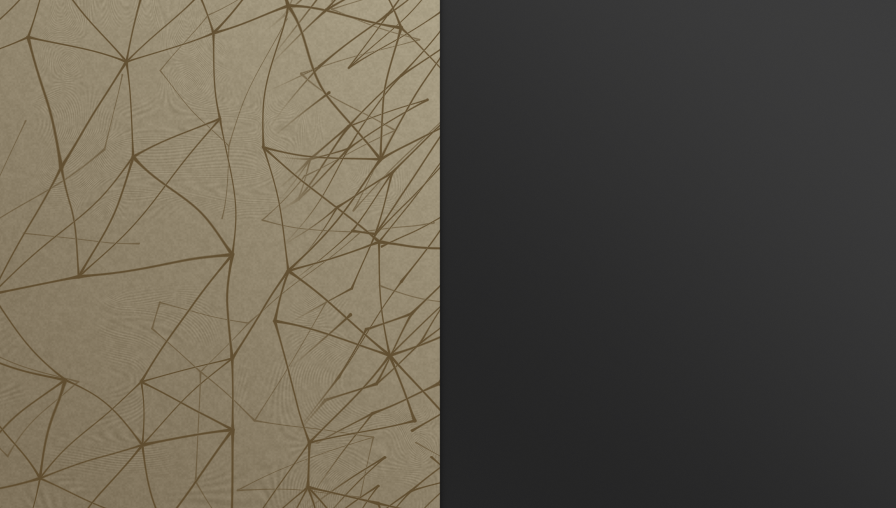
A Shadertoy shader for this background:

```glsl
const float PANEL_EDGE = 0.491;
const vec3 TAN_SHADE = vec3(0.495, 0.445, 0.355);
const vec3 TAN_LIGHT = vec3(0.665, 0.625, 0.525);
const vec3 VEIN_BROWN = vec3(0.35, 0.275, 0.155);
const vec3 CHARCOAL = vec3(0.145, 0.145, 0.146);
const vec3 SLATE = vec3(0.235, 0.235, 0.236);

float hash(vec2 p) {
    vec3 q = fract(vec3(p.xyx) * 0.1031);
    q += dot(q, q.yzx + 33.33);
    return fract((q.x + q.y) * q.z);
}

vec2 hash2(vec2 p) {
    return vec2(hash(p), hash(p + 57.3));
}

float noise(vec2 p) {
    vec2 i = floor(p), f = fract(p);
    f = f * f * (3.0 - 2.0 * f);
    return mix(mix(hash(i), hash(i + vec2(1, 0)), f.x),
               mix(hash(i + vec2(0, 1)), hash(i + vec2(1, 1)), f.x), f.y);
}

// Segment that swells towards both of its ends
float vein(vec2 p, vec2 a, vec2 b, float width, float blur) {
    vec2 ab = b - a;
    float t = clamp(dot(p - a, ab) / dot(ab, ab), 0.0, 1.0);
    float toEnd = min(t, 1.0 - t) * length(ab);
    float halfWidth = width * (0.75 + 0.9 * exp(-toEnd * 70.0));
    return 1.0 - smoothstep(halfWidth - blur, halfWidth + blur, length(p - a - ab * t));
}

vec2 node(vec2 cell, mat2 basis, float seed) {
    return basis * (cell + 0.1 + 0.8 * hash2(cell + seed));
}

// Jittered lattice whose nodes are joined at random to their neighbours
float veinNetwork(vec2 p, mat2 basis, float seed, vec4 chances, float width, float blur) {
    vec2 home = floor(inverse(basis) * p);
    float ink = 0.0;
    for (int y = -2; y <= 1; y++)
    for (int x = -2; x <= 2; x++) {
        vec2 cell = home + vec2(x, y);
        vec2 a = node(cell, basis, seed);
        for (int k = 0; k < 4; k++) {
            vec2 stepTo = k == 0 ? vec2(1, 0) : vec2(k - 2, 1);
            float pick = hash(cell + seed + float(k) * 19.7);
            if (pick < chances[k]) {
                vec2 b = node(cell + stepTo, basis, seed);
                float w = width * mix(0.65, 1.1, hash(cell + float(k) * 7.1));
                ink = max(ink, vein(p, a, b, w, blur));
            }
        }
    }
    return ink;
}

// Raised strokes in patches, each patch with its own direction
float embossHeight(vec2 p) {
    float angle = 6.0 * noise(p * 4.0 + 8.0);
    vec2 along = vec2(cos(angle), sin(angle));
    float across = dot(p, vec2(-along.y, along.x));
    float strokes = sin(across * 260.0 + 5.0 * noise(p * 9.0));
    float patches = smoothstep(0.5, 0.75, noise(p * 8.0 + 31.0));
    return strokes * patches + 0.8 * noise(p * 65.0);
}

vec3 leatherPanel(vec2 p, float edge, float blur) {
    float light = clamp(0.42 * p.x / edge + 0.58 * p.y, 0.0, 1.0);
    vec3 color = mix(TAN_SHADE, TAN_LIGHT, pow(light, 1.35));

    // Relief and grain
    vec2 lightStep = vec2(0.0025, 0.0035);
    float relief = embossHeight(p + lightStep) - embossHeight(p - lightStep);
    color -= 0.012 * relief;
    color += 0.035 * (noise(p * 290.0) - 0.5) + 0.02 * (noise(p * 110.0) - 0.5);

    // Broad veins over the sheet, slanting fine ones near the seam
    vec2 bend = vec2(noise(p * 5.0), noise(p * 5.0 + 40.0)) - 0.5;
    vec2 q = p + 0.045 * bend;
    float broad = veinNetwork(q, mat2(0.175, 0.015, -0.01, 0.19), 3.0,
                              vec4(0.7, 0.4, 0.75, 0.5), 0.0023, blur);
    float twigs = veinNetwork(q, mat2(0.13, -0.05, 0.05, 0.15), 71.0,
                              vec4(0.3, 0.2, 0.28, 0.22), 0.0013, blur);
    float slanted = veinNetwork(q, mat2(0.105, 0.075, 0.01, 0.085), 23.0,
                                vec4(0.8, 0.1, 0.25, 0.45), 0.0019, blur);
    float nearSeam = smoothstep(0.62, 0.78, p.x / edge + 0.08 * (p.y - 0.5));
    float ink = max(max(broad, 0.65 * twigs), slanted * nearSeam);
    return mix(color, VEIN_BROWN, 0.85 * ink);
}

vec3 darkPanel(vec2 uv) {
    float across = (uv.x - PANEL_EDGE) / (1.0 - PANEL_EDGE);
    float light = 0.46 * across + 0.54 * uv.y;
    return mix(CHARCOAL, SLATE, smoothstep(0.08, 0.96, light));
}

void mainImage(out vec4 fragColor, in vec2 fragCoord) {
    vec2 uv = fragCoord / iResolution.xy;
    vec2 p = fragCoord / iResolution.y;
    float edge = PANEL_EDGE * iResolution.x / iResolution.y;
    float blur = 0.8 / iResolution.y;
    float fromEdge = p.x - edge;

    vec3 leather = leatherPanel(p, edge, blur);
    vec3 dark = darkPanel(uv);

    // Narrow shadow in the seam
    dark *= 1.0 - 0.4 * exp(-max(fromEdge, 0.0) * 220.0);
    vec3 color = mix(leather, dark, smoothstep(-blur, blur, fromEdge));
    color += (hash(floor(p * 600.0)) - 0.5) * 0.006;
    fragColor = vec4(color, 1.0);
}
```
